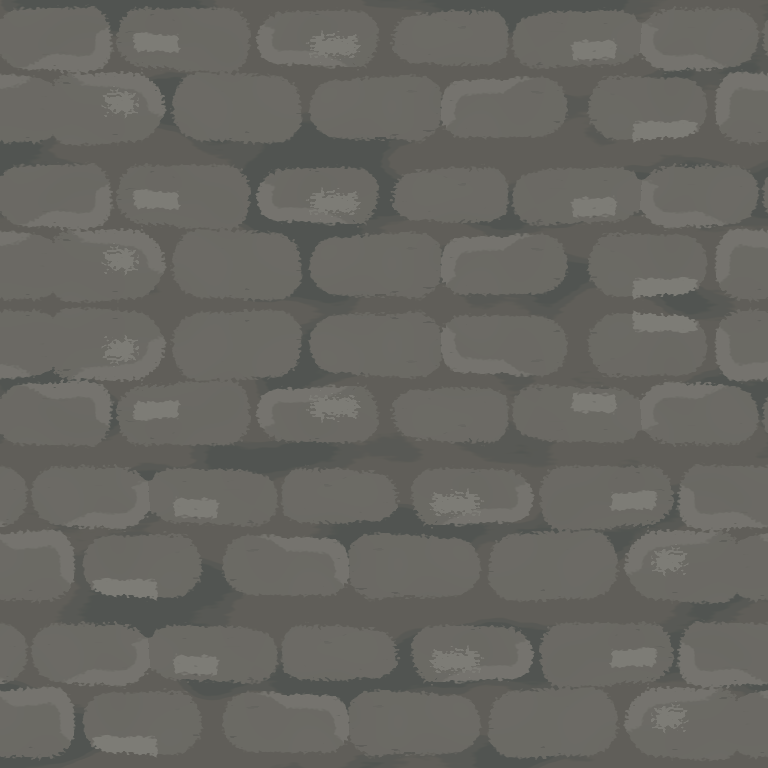
Reproduce this texture procedurally as a WebGL 2 fragment shader.

```glsl
#version 300 es
precision highp float;
// Painted cobblestone wall: ten rows of six rounded grey stones in dark brushed mortar.
uniform vec2 u_resolution;
out vec4 outColor;

vec2 hash2(vec2 p) {
    p = vec2(dot(p, vec2(127.1, 311.7)), dot(p, vec2(269.5, 183.3)));
    return fract(sin(p) * 43758.5) * 2.0 - 1.0;
}

float gradientNoise(vec2 p) {
    vec2 cell = floor(p), f = p - cell;
    vec2 u = f * f * (3.0 - 2.0 * f), e = vec2(0.0, 1.0);
    return mix(
        mix(dot(hash2(cell), f), dot(hash2(cell + e.yx), f - e.yx), u.x),
        mix(dot(hash2(cell + e.xy), f - e.xy), dot(hash2(cell + e.yy), f - e.yy), u.x), u.y);
}

float roundedBox(vec2 q, vec2 halfSize, float radius) {
    vec2 d = abs(q) - halfSize + radius;
    return length(max(d, 0.0)) + min(max(d.x, d.y), 0.0) - radius;
}

// Wall layout: a two-row course is stacked, flipped, then mirrored sideways
vec2 foldCourses(vec2 p) {
    if (p.y > 3.578) p = vec2(6.172 - p.x, p.y - 3.578);
    else if (p.y > 2.383) p.y = 4.766 - p.y;
    return vec2(p.x, mod(p.y, 1.2266));
}

// Uneven spacing and size of the six stones in each kind of row
vec2 stoneCenter(float i, float row) {
    float a = i * 1.0472;
    float upper = 0.47 - 0.055 * cos(a - 0.3);
    float lower = 0.94 - 0.105 * cos(a - 0.985) - 0.068 * cos(2.0 * a - 0.23);
    return vec2(i + mix(upper, lower, row), mix(0.305, 0.845, row));
}

vec2 stoneHalfSize(float i, float row) {
    float wide = mix(sin(2.1 * i - 0.8), sin(1.05 * i - 0.5), row);
    return vec2(0.478 + 0.036 * wide, mix(0.226, 0.252, row) + 0.022 * cos(i * 1.0472));
}

bool marked(int mask, float i) { return ((mask >> int(i)) & 1) == 1; }

void main() {
    vec2 uv = gl_FragCoord.xy / u_resolution;
    vec2 wall = vec2(uv.x, 1.0 - uv.y) * 6.0;
    vec2 p = foldCourses(wall);
    float aa = 6.0 / u_resolution.y;
    float bristle = gradientNoise(p * vec2(32.0, 46.0));
    float wobble = gradientNoise(p * 5.0 + 9.0);
    float streak = gradientNoise(p * vec2(7.0, 30.0) + 4.0);

    // Mortar: dark ground under broad, mostly horizontal strokes
    float wash = gradientNoise(wall * vec2(0.75, 1.9) + 2.6)
        + 0.35 * gradientNoise(wall * vec2(2.2, 3.5))
        + 0.05 * gradientNoise(wall * vec2(9.0, 38.0));
    vec3 color = vec3(0.317, 0.331, 0.317);
    color = mix(color, vec3(0.347, 0.349, 0.332), smoothstep(-0.15, -0.11, wash));
    color = mix(color, vec3(0.377, 0.370, 0.348), smoothstep(-0.06, -0.02, wash));

    // Find the nearest stone
    float edge = 9.0, index = 0.0, kind = 0.0;
    vec2 local = vec2(0.0), halfSize = vec2(1.0);
    for (int r = 0; r < 2; r++) {
        float row = float(r);
        float nearest = floor(p.x - mix(0.47, 0.94, row) + 0.5);
        for (float k = -1.0; k < 1.5; k++) {
            float i = mod(nearest + k, 6.0);
            vec2 shift = vec2(nearest + k - i, 0.0);
            vec2 q = p - stoneCenter(i, row) - shift;
            vec2 size = stoneHalfSize(i, row);
            vec2 vary = hash2(vec2(i + 3.0, row + 7.0));
            q.y += 0.05 * vary.x * q.x;
            q.y /= 1.0 + 0.22 * vary.y * q.x;
            float d = roundedBox(q, size, size.y * mix(0.78, 0.96, 0.5 + 0.5 * vary.x));
            if (d < edge) {
                edge = d; index = i; kind = row; local = q; halfSize = size;
            }
        }
    }

    // Stone body with a dry-brushed rim
    float dryness = 0.035 + 0.035 * smoothstep(-0.2, 0.4, gradientNoise(p * 2.3));
    float rough = edge + 0.028 * wobble + dryness * bristle;
    float body = 1.0 - smoothstep(-aa, aa, rough);
    vec3 stone = vec3(0.420, 0.414, 0.393) + 0.010 * gradientNoise(p * 2.0 + 5.0);

    // Pale crescent along one corner of some stones
    bool hasCrescent = marked(kind < 0.5 ? 0x25 : 0x29, index);
    vec2 facing = vec2(index < 0.5 ? 0.6 : -0.8, 0.7 - 1.4 * kind);
    float sweep = dot(local / halfSize, facing) - 0.3 + 0.2 * wobble;
    float crescent = smoothstep(-0.13, -0.11, edge + 0.04 * wobble + 0.02 * bristle)
        * smoothstep(-0.02, 0.06, sweep + 0.1 * bristle);
    if (hasCrescent) stone = mix(stone, vec3(0.457, 0.452, 0.430), crescent);

    // Short bright dab, scratchier on the stones that carry a crescent
    vec2 dabCenter = vec2(mod(index, 2.0) > 0.5 ? -0.2 : 0.13,
        mix(0.015 + 0.02 * index, -0.04 + 0.055 * index, kind));
    vec2 dabSize = vec2(mix(0.17, 0.11 + 0.035 * index, kind), 0.07);
    float dab = roundedBox(local - dabCenter, dabSize, 0.035)
        + 0.03 * wobble + (hasCrescent ? 0.13 : 0.035) * bristle;
    if (marked(kind < 0.5 ? 0x16 : 0x11, index))
        stone = mix(stone, vec3(0.492, 0.487, 0.464), 1.0 - smoothstep(-aa, aa, dab));

    // Sparse dark scratches near the rim
    float scratch = smoothstep(0.40, 0.46, streak + 0.12 * bristle) * smoothstep(-0.17, -0.05, edge);
    stone = mix(stone, vec3(0.350, 0.352, 0.335), 0.7 * scratch);

    outColor = vec4(mix(color, stone, body), 1.0);
}
```
